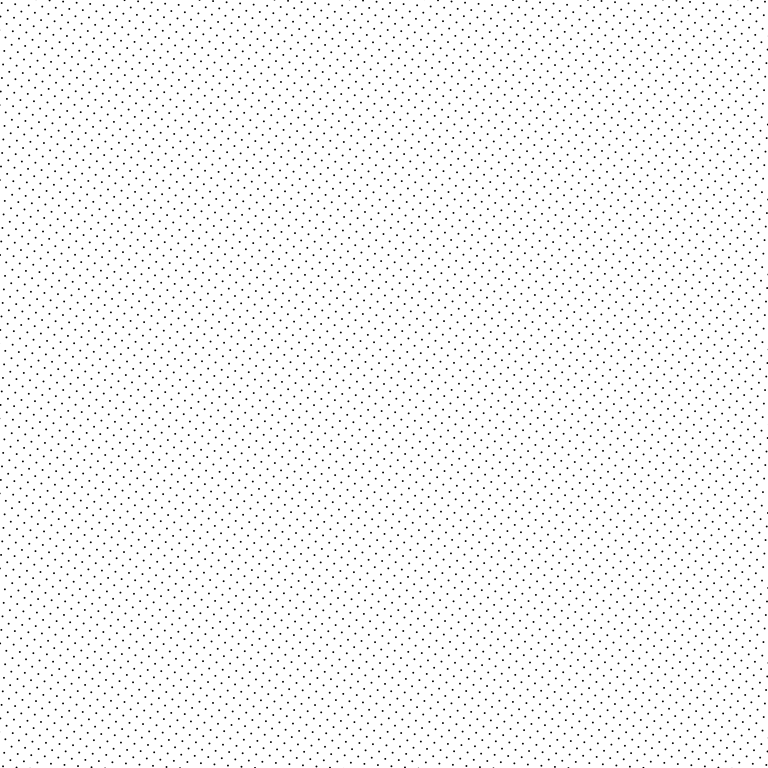
Write a WebGL 2 fragment shader that draws this pattern.

```glsl
#version 300 es
precision highp float;
// Fine black dots on white, set on a square grid tilted by forty degrees.

#define CELLS 80.0        // grid cells per canvas side
#define TILT_DEGREES 40.0 // counter-clockwise turn of the grid
#define DOT_RADIUS 0.098  // in cells
#define PAPER vec3(1.0)
#define INK vec3(0.0)
#define SUBSAMPLES 4      // per pixel side

uniform vec2 u_resolution;
out vec4 fragColor;

mat2 rotation(float angle) {
    float c = cos(angle), s = sin(angle);
    return mat2(c, -s, s, c);
}

// Signed distance to the nearest dot, in cells.
float dotDistance(vec2 grid) {
    return length(fract(grid + 0.5) - 0.5) - DOT_RADIUS;
}

void main() {
    float side = min(u_resolution.x, u_resolution.y);
    float cellsPerPixel = CELLS / side;
    mat2 tilt = rotation(radians(TILT_DEGREES));
    float softness = cellsPerPixel / float(SUBSAMPLES);

    // Average the ink over the pixel, as dots can be about a pixel wide.
    float coverage = 0.0;
    for (int j = 0; j < SUBSAMPLES; j++) {
        for (int i = 0; i < SUBSAMPLES; i++) {
            vec2 offset = (vec2(i, j) + 0.5) / float(SUBSAMPLES) - 0.5;
            vec2 fromCenter = gl_FragCoord.xy + offset - 0.5 * u_resolution;
            vec2 grid = tilt * fromCenter * cellsPerPixel;
            coverage += clamp(0.5 - dotDistance(grid) / softness, 0.0, 1.0);
        }
    }
    coverage /= float(SUBSAMPLES * SUBSAMPLES);

    fragColor = vec4(mix(PAPER, INK, coverage), 1.0);
}
```
